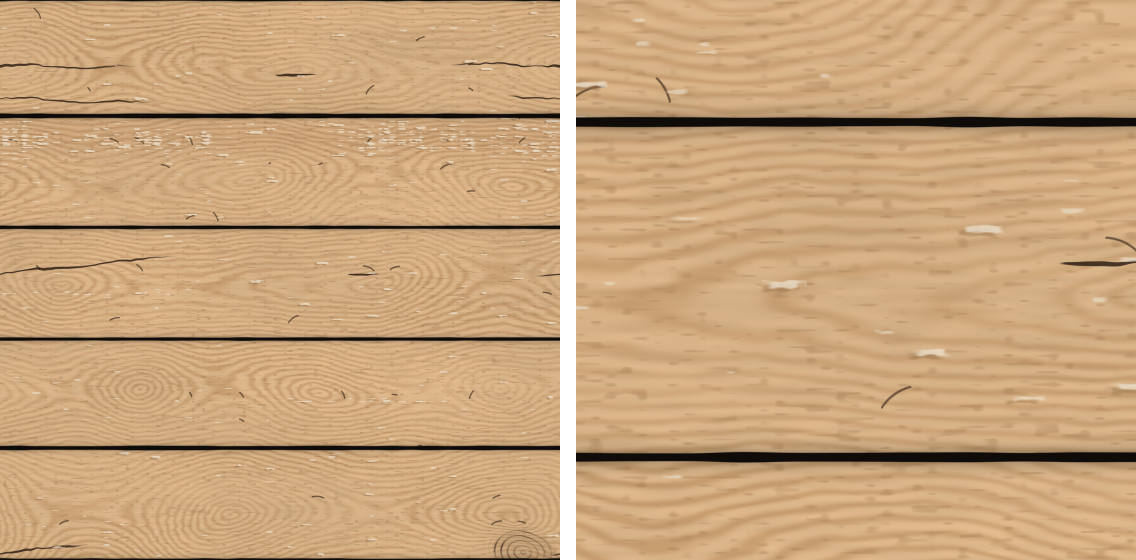
Left: the whole. Right: its middle third, enlarged.
A Shadertoy shader for this texture:

```glsl
// Five horizontal timber planks with dark seams, weathered cracks and paint flakes.
// Growth rings are contours of a warped distance field; flakes and nicks are
// scattered by hashed cells. Everything wraps around horizontally.

const float TAU = 6.28318;
const vec3 LIGHT_WOOD = vec3(0.865, 0.722, 0.555);
const vec3 RING_WOOD = vec3(0.735, 0.570, 0.390);
const vec3 PORE = vec3(0.60, 0.44, 0.28);
const vec3 CRACK = vec3(0.18, 0.12, 0.08);
const vec3 PAINT = vec3(0.92, 0.87, 0.79);
const vec3 SEAM = vec3(0.06, 0.045, 0.03);

// Seam height and half width, bottom to top
const vec2 SEAMS[6] = vec2[6](vec2(0.0, 0.0025), vec2(0.2, 0.0035), vec2(0.3945, 0.0025),
                              vec2(0.594, 0.0026), vec2(0.793, 0.0038), vec2(1.0, 0.0016));
// Ring centre height, arch depth, arch count and offset of each plank
const vec4 PLANKS[5] = vec4[5](vec4(0.075, 0.105, 1.0, 0.42), vec4(0.303, 0.045, 1.5, 0.57),
                               vec4(0.490, 0.060, 1.0, 0.64), vec4(0.672, 0.070, 1.0, 0.42),
                               vec4(0.878, 0.055, 1.0, 0.52));
// Cracks: start x, start y, length, rise
const vec4 CRACKS[6] = vec4[6](vec4(0.80, 0.886, 0.46, -0.006), vec4(0.90, 0.829, 0.39, -0.014),
                               vec4(0.95, 0.508, 0.38, 0.036), vec4(0.98, 0.012, 0.18, 0.018),
                               vec4(0.62, 0.511, 0.06, 0.001), vec4(0.49, 0.864, 0.08, 0.002));

float hash(vec2 c) {
    vec3 q = fract(c.xyx * 0.1031);
    q += dot(q, q.yzx + 33.33);
    return fract((q.x + q.y) * q.z);
}

// Value noise with a whole number of cells across
float noise(vec2 p, vec2 cells, float seed) {
    vec2 q = p * cells, i = floor(q), f = fract(q);
    f = f * f * (3.0 - 2.0 * f);
    float x0 = mod(i.x, cells.x) + seed * 17.0, x1 = mod(i.x + 1.0, cells.x) + seed * 17.0;
    return mix(mix(hash(vec2(x0, i.y)), hash(vec2(x1, i.y)), f.x),
               mix(hash(vec2(x0, i.y + 1.0)), hash(vec2(x1, i.y + 1.0)), f.x), f.y);
}

float band(float v, float centre, float width) {
    float d = (v - centre) / width;
    return exp(-d * d);
}

// Ring distance: nested arches around the heart line of a plank
float ringField(vec2 p, vec4 plank, float seed) {
    float x = TAU * p.x;
    float sway = 0.006 * sin(x + seed * 2.0) + 0.003 * sin(3.0 * x + seed) + 0.002 * sin(7.0 * x - seed);
    float arch = plank.y * sin((p.x - plank.w) * TAU * plank.z);
    arch += 0.012 * sin(2.0 * x + seed * 3.0) + 0.04 * (noise(p, vec2(6.0, 11.0), seed) - 0.5);
    return length(vec2(p.y - plank.x + sway, arch));
}

float crackMask(vec2 p, vec4 c, float px) {
    float t = fract(p.x - c.x) / c.z;
    float wiggle = 0.007 * (noise(p, vec2(18.0, 1.0), 3.0) - 0.5) + 0.003 * (noise(p, vec2(90.0, 1.0), 5.0) - 0.5);
    float width = 0.0022 * sqrt(max(sin(t * TAU * 0.5), 0.0)) * noise(p, vec2(25.0, 3.0), c.y * 9.0);
    float d = abs(p.y - c.y - c.w * t - wiggle) - width;
    return t < 1.0 ? (1.0 - smoothstep(-0.4 * px, px, d)) * smoothstep(0.0, 0.08, t) * smoothstep(1.0, 0.8, t) : 0.0;
}

// Likelihood of worn paint at a point
float wear(vec2 p) {
    float patches = smoothstep(0.25, 0.7, noise(p, vec2(9.0, 24.0), 8.0));
    return 0.012 + 0.62 * patches * band(p.y, 0.752, 0.026)
         + 0.5 * band(p.y, 0.286, 0.004) * band(p.x, 0.66, 0.15)
         + 0.4 * band(p.y, 0.475, 0.006) * band(p.x, 0.14, 0.14);
}

// Ragged horizontal paint chips, one per cell
float flakes(vec2 p, vec2 grid, float seed) {
    vec2 id = floor(p * grid);
    vec2 rnd = vec2(hash(id + seed), hash(id + seed + 41.0));
    vec2 f = abs(fract(p * grid) - 0.5 - 0.2 * (rnd - 0.5));
    float ragged = 0.25 * (noise(p, vec2(180.0, 330.0), seed) - 0.5);
    vec2 inside = smoothstep(vec2(0.12), vec2(-0.12), f - vec2(0.12 + 0.25 * rnd.x, 0.1 + 0.22 * rnd.y) - ragged);
    return inside.x * inside.y * step(hash(id + seed + 83.0), wear((id + 0.5) / grid));
}

// Short dark strokes at random angles, one per cell
float nicks(vec2 p, float cells, float px) {
    vec2 id = floor(p * cells);
    float angle = (hash(id + 7.0) - 0.5) * 2.4;
    vec2 q = (fract(p * cells) - 0.5) / cells, dir = vec2(cos(angle), sin(angle));
    float along = dot(q, dir), reach = 0.003 + 0.008 * hash(id + 19.0);
    float d = length(q - dir * clamp(along, -reach, reach) + vec2(-dir.y, dir.x) * 18.0 * along * along);
    return smoothstep(0.0006 + px, 0.0002, d) * step(hash(id + 29.0), 0.045 + 0.3 * band(p.y, 0.75, 0.035));
}

void mainImage(out vec4 fragColor, in vec2 fragCoord) {
    vec2 p = fragCoord / iResolution.xy;
    float px = 1.0 / iResolution.y;
    int row = 0;
    for (int i = 1; i < 5; i++) row += int(p.y > SEAMS[i].x);
    float seed = float(row) + 1.0;

    // Growth rings, bent around a knot in the lowest plank
    vec2 toKnot = (p - vec2(0.935, 0.014)) * vec2(0.9, 1.15);
    float knotDist = length(toKnot) + 0.012 * (noise(p, vec2(22.0, 26.0), 2.0) - 0.5);
    float knot = smoothstep(0.058, 0.035, knotDist);
    float r = ringField(p, PLANKS[row], seed) + 0.06 * band(knotDist, 0.0, 0.06);
    float phase = r * 118.0 + 0.35 * noise(p, vec2(50.0, 130.0), seed);
    float ring = pow(0.5 + 0.5 * sin(TAU * phase), 1.6);
    float strength = 0.25 + 0.45 * noise(p, vec2(5.0, 16.0), seed + 9.0);
    vec3 color = mix(LIGHT_WOOD, RING_WOOD, 0.12 + ring * strength);

    // Fibres, pores and broad tone changes
    float fibre = noise(p, vec2(36.0, 270.0), seed), pore = noise(p, vec2(110.0, 400.0), seed + 4.0);
    color *= 0.955 + 0.05 * fibre + 0.045 * noise(p, vec2(4.0, 13.0), seed + 6.0);
    color = mix(color, PORE, 0.32 * smoothstep(0.68, 1.0, pore));
    color = mix(color, color * vec3(0.95, 0.93, 0.92), band(p.y, 0.755, 0.03));

    // Knot rings, nicks, cracks and paint
    float knotLine = pow(0.5 + 0.5 * sin(knotDist * 620.0), 5.0) * noise(p, vec2(35.0, 40.0), 1.0);
    color = mix(color, CRACK, knot * (0.08 + 0.85 * knotLine));
    color = mix(color, CRACK, 0.6 * nicks(p, 22.0, px));
    for (int i = 0; i < 6; i++) color = mix(color, CRACK, 0.85 * crackMask(p, CRACKS[i], px));
    color = mix(color, PORE, 0.5 * flakes(p + vec2(0.004, 0.002), vec2(34.0, 150.0), 11.0));
    color = mix(color, PAINT, 0.8 * flakes(p, vec2(34.0, 150.0), 11.0));
    color = mix(color, PAINT, 0.65 * flakes(p, vec2(55.0, 210.0), 23.0));

    // Seams with shaded, slightly uneven plank edges
    for (int i = 0; i < 6; i++) {
        float d = abs(p.y - SEAMS[i].x) - SEAMS[i].y + 0.0012 * (noise(p, vec2(30.0, 1.0), float(i)) - 0.5);
        color *= 1.0 - 0.22 * exp(-max(d, 0.0) * 260.0);
        color = mix(SEAM, color, smoothstep(-0.7 * px, 0.9 * px, d));
    }
    fragColor = vec4(color, 1.0);
}
```
